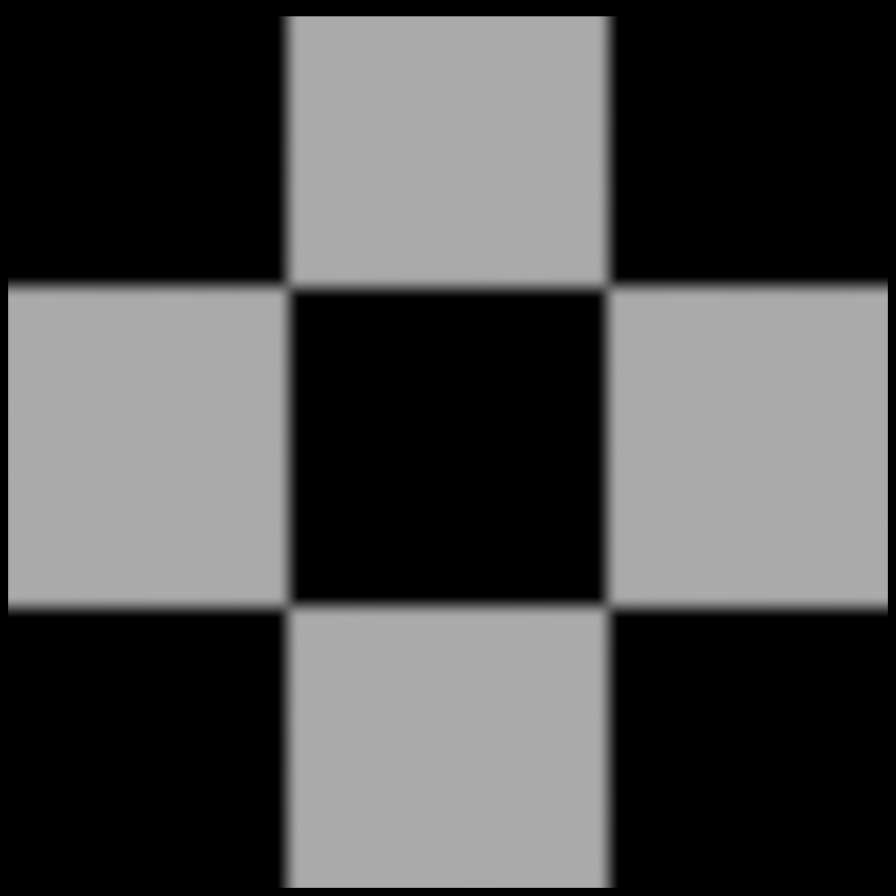
Give the GLSL for this background, as a Shadertoy shader.

```glsl
#define CENTER vec2(0.5, 0.501)
#define HALF_CELL 0.1784
#define SOFTNESS 0.013
#define EDGE_GAMMA 0.8
#define FRAME_MIN vec2(0.0091, 0.0091)
#define FRAME_MAX vec2(0.9909, 0.9818)
#define GRAY vec3(0.668)
#define MOTTLE 0.003

// Faint cloudy variation from layered sines
float mottle(vec2 p) {
    float sum = 0.0;
    float weight = 0.5;
    for (int i = 0; i < 3; i++) {
        sum += weight * sin(p.x + 1.7 * sin(p.y)) * sin(p.y + 1.3 * sin(p.x));
        p = mat2(0.8, 0.6, -0.6, 0.8) * p * 1.9 + 2.3;
        weight *= 0.5;
    }
    return sum;
}

// Soft checker: 1 on the four arms, 0 at the middle and corners
float checker(vec2 uv) {
    vec2 depth = HALF_CELL - abs(uv - CENTER);
    vec2 side = 2.0 * smoothstep(-SOFTNESS, SOFTNESS, depth) - 1.0;
    return pow(clamp(0.5 - 0.5 * side.x * side.y, 0.0, 1.0), EDGE_GAMMA);
}

// Crisp rectangular border, smoothed over one pixel
float frameMask(vec2 uv, vec2 pixel) {
    vec2 inset = min(uv - FRAME_MIN, FRAME_MAX - uv);
    vec2 cover = clamp(inset / pixel + 0.5, 0.0, 1.0);
    return cover.x * cover.y;
}

void mainImage(out vec4 fragColor, in vec2 fragCoord) {
    vec2 uv = fragCoord / iResolution.xy;
    vec3 arms = GRAY + MOTTLE * mottle(uv * 32.0);
    vec3 color = arms * checker(uv) * frameMask(uv, 1.0 / iResolution.xy);
    fragColor = vec4(color, 1.0);
}
```
